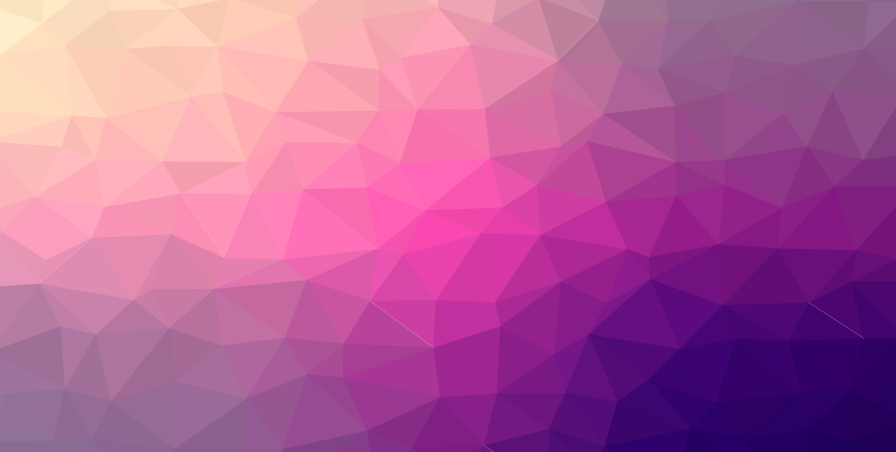
A Shadertoy shader for this background:

```glsl
// Low-poly backdrop: a jittered grid is split into triangles, and each facet takes
// one flat colour from a smooth cream, pink, mauve and indigo gradient.
// Facets are blended by soft coverage; a few edges carry a thin pale seam.

#define CELL vec2(0.137, 0.1045)     // grid spacing, in canvas heights
#define GRID_SHIFT vec2(0.80, 0.36)  // grid offset, in cells
#define JITTER vec2(0.72, 0.62)      // vertex scatter, in cells
#define SHADE_RANGE 0.036            // brightness spread between facets
#define SEAM_CHANCE 0.06             // share of diagonals with a pale seam
#define SEAM_WIDTH 0.0016            // in canvas heights
#define SEAM_ALPHA 0.3

vec2 hash22(vec2 p) {
    vec3 h = fract(vec3(p.xyx) * vec3(0.1031, 0.1030, 0.0973));
    h += dot(h, h.yzx + 33.33);
    return fract((h.xx + h.yz) * h.zy);
}

// Five evenly spaced colour stops
vec3 ramp(float t, vec3 a, vec3 b, vec3 c, vec3 d, vec3 e) {
    t *= 4.0;
    vec3 color = mix(a, b, clamp(t, 0.0, 1.0));
    color = mix(color, c, clamp(t - 1.0, 0.0, 1.0));
    color = mix(color, d, clamp(t - 2.0, 0.0, 1.0));
    return mix(color, e, clamp(t - 3.0, 0.0, 1.0));
}

// Gradient over the canvas: horizontal ramps blended vertically
vec3 gradient(vec2 uv) {
    vec3 bottom = ramp(uv.x, vec3(0.52, 0.42, 0.57), vec3(0.54, 0.38, 0.56),
        vec3(0.48, 0.11, 0.51), vec3(0.15, 0.00, 0.40), vec3(0.12, 0.00, 0.34));
    vec3 low = ramp(uv.x, vec3(0.66, 0.47, 0.62), vec3(0.69, 0.43, 0.61),
        vec3(0.72, 0.18, 0.60), vec3(0.27, 0.02, 0.46), vec3(0.19, 0.00, 0.39));
    vec3 middle = ramp(uv.x, vec3(1.00, 0.64, 0.75), vec3(0.99, 0.55, 0.71),
        vec3(1.00, 0.28, 0.70), vec3(0.61, 0.12, 0.55), vec3(0.48, 0.08, 0.49));
    vec3 high = ramp(uv.x, vec3(0.99, 0.84, 0.72), vec3(1.00, 0.72, 0.70),
        vec3(1.00, 0.51, 0.70), vec3(0.60, 0.33, 0.55), vec3(0.53, 0.30, 0.52));
    vec3 top = ramp(uv.x, vec3(1.00, 0.93, 0.78), vec3(1.00, 0.82, 0.71),
        vec3(0.97, 0.67, 0.71), vec3(0.57, 0.43, 0.56), vec3(0.55, 0.41, 0.55));
    return ramp(uv.y, bottom, low, middle, high, top);
}

vec2 vertex(vec2 id) {
    return (id + GRID_SHIFT + JITTER * (hash22(id + 43.0) - 0.5)) * CELL;
}

// Signed distance to the line a-b, positive on its right
float edgeDistance(vec2 p, vec2 a, vec2 b) {
    vec2 d = normalize(b - a);
    return (p.x - a.x) * d.y - (p.y - a.y) * d.x;
}

float triangleCoverage(vec2 p, vec2 a, vec2 b, vec2 c, float soft) {
    float d = max(edgeDistance(p, a, b), max(edgeDistance(p, b, c), edgeDistance(p, c, a)));
    return 1.0 - smoothstep(-soft, soft, d);
}

float segmentDistance(vec2 p, vec2 a, vec2 b) {
    vec2 ab = b - a;
    return length(p - a - ab * clamp(dot(p - a, ab) / dot(ab, ab), 0.0, 1.0));
}

vec3 facetColor(vec2 center, float aspect, float shade) {
    vec2 uv = center / vec2(aspect, 1.0);
    return gradient(uv) * (1.0 + SHADE_RANGE * (shade - 0.5) * 2.0);
}

void mainImage(out vec4 fragColor, in vec2 fragCoord) {
    vec2 p = fragCoord / iResolution.y;
    float aspect = iResolution.x / iResolution.y;
    float soft = 0.7 / iResolution.y;
    vec2 home = floor(p / CELL - GRID_SHIFT);

    vec3 sum = gradient(p / vec2(aspect, 1.0)) * 0.001;
    float weight = 0.001;
    float seam = 0.0;

    for (int j = -1; j <= 1; j++)
    for (int i = -1; i <= 1; i++) {
        vec2 id = home + vec2(i, j);
        vec2 a = vertex(id);
        vec2 b = vertex(id + vec2(1, 0));
        vec2 c = vertex(id + vec2(1, 1));
        vec2 d = vertex(id + vec2(0, 1));

        // Turn the quad so that a-c is its shorter diagonal
        if (distance(b, d) < distance(a, c)) {
            vec2 first = a;
            a = b; b = c; c = d; d = first;
        }

        // Two flat facets
        vec2 shade = hash22(id + 71.0);
        float coverA = triangleCoverage(p, a, b, c, soft);
        float coverB = triangleCoverage(p, a, c, d, soft);
        sum += coverA * facetColor((a + b + c) / 3.0, aspect, shade.x);
        sum += coverB * facetColor((a + c + d) / 3.0, aspect, shade.y);
        weight += coverA + coverB;

        // Occasional pale seam along the diagonal
        float chosen = step(hash22(id + 133.0).x, SEAM_CHANCE);
        float seamEdge = segmentDistance(p, a, c) - 0.5 * SEAM_WIDTH;
        seam = max(seam, chosen * (1.0 - smoothstep(-soft, soft, seamEdge)));
    }

    vec3 color = mix(sum / weight, vec3(0.95, 0.80, 0.90), SEAM_ALPHA * seam);
    fragColor = vec4(color, 1.0);
}
```
